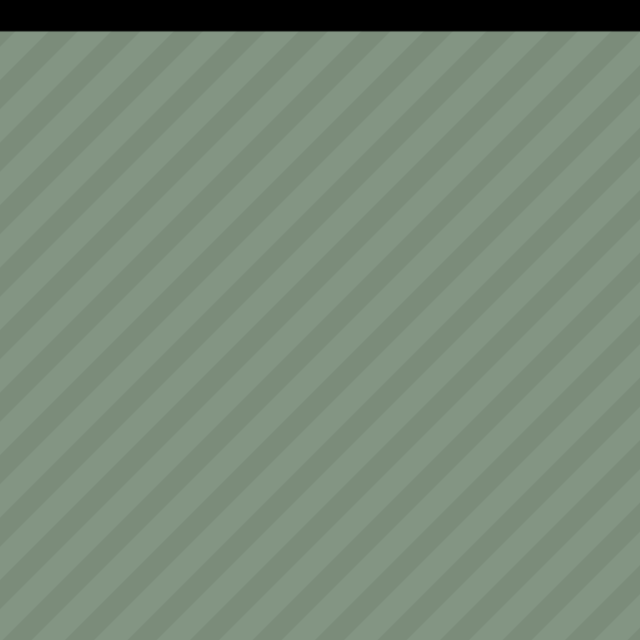
A three.js fragment shader for this pattern:

```glsl
// Draws tonal sage stripes rising at 45 degrees beneath a black band along the top.
// A repeated signed distance shapes the stripes; smoothstep softens every edge.
// All lengths are fractions of the canvas.

varying vec2 vUv;

const vec3 LIGHT_SAGE = vec3(0.514, 0.584, 0.514);
const vec3 DARK_SAGE = vec3(0.482, 0.549, 0.480);
const vec3 BLACK = vec3(0.0);

const float STRIPE_PERIOD = 0.09766;  // measured along either axis
const float STRIPE_WIDTH = 0.0455;
const float STRIPE_CENTER = 0.0502;   // first dark stripe, from the upper left corner
const float BAND_HEIGHT = 0.0490;
const float STRIPE_SOFTNESS = 0.0014;
const float BAND_SOFTNESS = 0.0020;

// Coverage of the region where the signed distance is negative
float coverage(float signedDistance, float softness) {
  return 1.0 - smoothstep(-softness, softness, signedDistance);
}

// Signed distance to the nearest of evenly repeated bars on one axis
float repeatedBars(float position, float period, float width, float center) {
  float local = mod(position - center + 0.5 * period, period) - 0.5 * period;
  return abs(local) - 0.5 * width;
}

void main() {
  float depth = 1.0 - vUv.y;

  // Diagonal stripes, scaled to a perpendicular distance
  float bars = repeatedBars(vUv.x + depth, STRIPE_PERIOD, STRIPE_WIDTH, STRIPE_CENTER);
  float stripe = coverage(bars * inversesqrt(2.0), STRIPE_SOFTNESS);
  vec3 color = mix(LIGHT_SAGE, DARK_SAGE, stripe);

  // Top band
  float band = coverage(depth - BAND_HEIGHT, BAND_SOFTNESS);
  color = mix(color, BLACK, band);

  gl_FragColor = vec4(color, 1.0);
}
```
